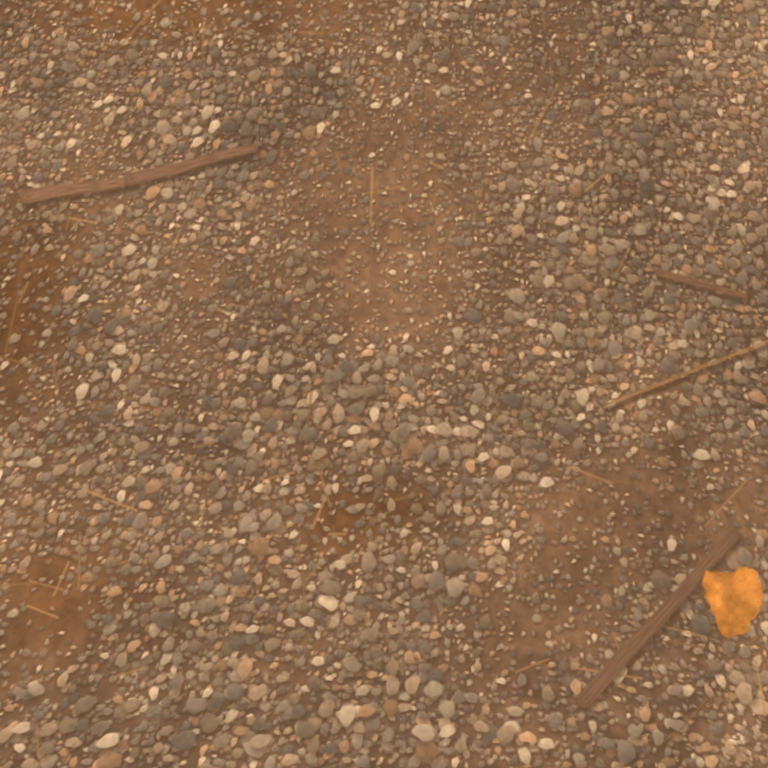
Reproduce this texture procedurally as a Shadertoy shader.

```glsl
// Gravel path: pebbles on brown earth with dry straw, two sticks and a fallen leaf.

const vec3 EARTH = vec3(0.515, 0.375, 0.265);
const vec3 SHADE = vec3(0.375, 0.27, 0.19);
const vec3 RUST = vec3(0.49, 0.31, 0.17);
const vec3 GREY_STONE = vec3(0.55, 0.455, 0.365);
const vec3 TAN_STONE = vec3(0.62, 0.495, 0.375);
const vec3 PALE_STONE = vec3(0.76, 0.635, 0.495);
const vec3 PEACH_STONE = vec3(0.69, 0.515, 0.365);
const vec3 STRAW = vec3(0.66, 0.48, 0.30);
const vec3 WOOD = vec3(0.53, 0.385, 0.28);
const vec3 LEAF = vec3(0.84, 0.53, 0.25);
const float SOFT = 0.0029;

vec3 hash3(vec2 p) {
    vec3 q = fract(p.xyx * vec3(0.1031, 0.1030, 0.0973));
    q += dot(q, q.yzx + 33.33);
    return fract((q.xxy + q.yzz) * q.zyx);
}

float noise(vec2 p) {
    vec2 i = floor(p), f = fract(p);
    f = f * f * (3.0 - 2.0 * f);
    return mix(mix(hash3(i).x, hash3(i + vec2(1, 0)).x, f.x),
               mix(hash3(i + vec2(0, 1)).x, hash3(i + vec2(1, 1)).x, f.x), f.y);
}

float fbm(vec2 p) {
    float sum = 0.0, amp = 0.5;
    for (int i = 0; i < 4; i++) {
        sum += amp * noise(p);
        p = p * 2.03 + 17.1;
        amp *= 0.5;
    }
    return sum / 0.9375;
}

mat2 rot(float a) { return mat2(cos(a), sin(a), -sin(a), cos(a)); }

float blob(vec2 p, vec2 center, vec2 size) {
    vec2 d = (p - center) / size;
    return exp(-dot(d, d));
}

// Distance to a segment in x, position along it in y.
vec2 segment(vec2 p, vec2 a, vec2 b) {
    vec2 ab = b - a;
    float t = clamp(dot(p - a, ab) / dot(ab, ab), 0.0, 1.0);
    return vec2(length(p - a - ab * t), t);
}

// Ground plane: features shrink toward the top.
vec2 toGround(vec2 p) {
    return vec2((p.x - 0.5) * (1.0 + 0.8 * p.y), p.y + 0.4 * p.y * p.y);
}

vec2 toCanvas(vec2 g) {
    float y = (sqrt(max(1.0 + 1.6 * g.y, 0.0)) - 1.0) / 0.8;
    return vec2(g.x / (1.0 + 0.8 * y) + 0.5, y);
}

float bareness(vec2 p) {
    float b = blob(p, vec2(0.49, 0.77), vec2(0.15, 0.10))
            + blob(p, vec2(0.48, 0.62), vec2(0.16, 0.08))
            + blob(p, vec2(0.84, 0.33), vec2(0.18, 0.08))
            + blob(p, vec2(0.72, 0.22), vec2(0.10, 0.11));
    return clamp(b + 1.9 * (fbm(p * 8.0) - 0.45), 0.0, 1.0);
}

float grassiness(vec2 p) {
    float g = blob(p, vec2(0.03, 0.60), vec2(0.08, 0.16))
            + blob(p, vec2(0.22, 0.99), vec2(0.28, 0.06))
            + blob(p, vec2(0.07, 0.24), vec2(0.13, 0.09))
            + blob(p, vec2(0.46, 0.32), vec2(0.10, 0.06));
    return clamp(g * (0.35 + fbm(p * 14.0 + 5.0)), 0.0, 1.0);
}

vec3 stoneColor(float pick, float tone) {
    vec3 c = mix(GREY_STONE, TAN_STONE, smoothstep(0.15, 0.5, pick));
    c = mix(c, PEACH_STONE, smoothstep(0.66, 0.74, pick));
    c = mix(c, PALE_STONE, smoothstep(0.80, 0.86, pick));
    return c * (0.80 + 0.32 * tone);
}

// One size class of scattered pebbles with a soft shadow below each.
vec3 pebbles(vec3 col, vec2 p, float scale, float cover, float bareLoss) {
    vec2 g = toGround(p) * scale, cell = floor(g);
    float soft = SOFT * scale * (1.0 + 0.8 * p.y);
    for (int k = 0; k < 9; k++) {
        vec2 id = cell + vec2(k % 3 - 1, k / 3 - 1);
        vec3 place = hash3(id + scale * 3.7), look = hash3(id + scale * 7.3 + 41.0);
        vec2 center = id + 0.15 + 0.7 * place.xy, spot = toCanvas(center / scale);
        float chance = cover - bareLoss * bareness(spot) - 0.5 * grassiness(spot);
        if (place.z > chance) continue;
        vec2 d = rot(-0.6 - 2.2 * (look.x - 0.5)) * (g - center);
        d.y *= 1.08 + 0.55 * look.y;
        float a = atan(d.y, d.x + 1e-5);
        float wobble = 1.0 + 0.07 * cos(3.0 * a + 6.3 * look.z) + 0.04 * cos(5.0 * a + 9.0 * look.y);
        float radius = 0.31 + 0.22 * fract(look.x * 7.0 + look.z);
        float edge = length(d) * wobble - radius;
        float below = length(g - center + vec2(-0.06, 0.16)) - radius * 0.85;
        col = mix(col, SHADE, 0.46 * smoothstep(0.16 + soft, -0.16, below));
        float light = 1.02 + 0.25 * dot(g - center, vec2(-0.25, 1.0));
        light *= 0.94 + 0.12 * noise(g * 5.0);
        vec3 stone = stoneColor(look.z, look.y) * light;
        col = mix(col, stone, 0.94 * smoothstep(soft, -soft, edge));
    }
    return col;
}

vec3 strawBits(vec3 col, vec2 p, float scale) {
    vec2 g = p * scale, cell = floor(g);
    for (int k = 0; k < 9; k++) {
        vec2 id = cell + vec2(k % 3 - 1, k / 3 - 1);
        vec3 h = hash3(id + scale), h2 = hash3(id + 90.0);
        if (h.z > 0.10 + 0.9 * grassiness((id + 0.5) / scale)) continue;
        vec2 arm = rot(0.7 + 2.4 * (h2.x - 0.5)) * vec2(0.15 + 0.4 * h2.y, 0.0);
        float d = segment(g, id + h.xy - arm, id + h.xy + arm).x / scale;
        col = mix(col, STRAW * (0.7 + 0.4 * h2.z), 0.6 * smoothstep(0.0035, 0.0, d));
    }
    return col;
}

vec3 stick(vec3 col, vec2 p, vec2 a, vec2 b, float width, vec3 tint) {
    p.y += 0.1 * width * sin(p.x * 60.0);
    float shadow = segment(p + vec2(-0.002, 0.006), a, b).x;
    col = mix(col, SHADE, 0.65 * smoothstep(width + 0.005, width * 0.5, shadow));
    vec2 s = segment(p, a, b);
    float grain = noise(vec2(s.x * 350.0, s.y * 12.0));
    float taper = width * (1.0 - 0.35 * s.y);
    return mix(col, tint * (0.92 + 0.16 * grain), smoothstep(SOFT, -SOFT, s.x - taper));
}

vec3 fallenLeaf(vec3 col, vec2 p, vec2 center) {
    vec2 d = (p - center) * vec2(1.1, 0.85);
    float rim = 0.026 + 0.026 * fbm(p * 38.0 + 3.0) + 0.004 * sin(3.0 * atan(d.y, d.x));
    float fold = fbm(p * 60.0);
    col = mix(col, SHADE, 0.5 * smoothstep(0.012, -0.01, length(d + vec2(0.0, 0.006)) - rim));
    return mix(col, LEAF * (0.72 + 0.55 * fold), smoothstep(SOFT, -SOFT, length(d) - rim));
}

void mainImage(out vec4 fragColor, in vec2 fragCoord) {
    vec2 p = fragCoord / iResolution.xy;

    // Earth, darker and greyer among the stones
    vec3 col = mix(EARTH * vec3(0.88, 0.90, 0.93), EARTH, bareness(p));
    col = mix(col, RUST, 0.6 * grassiness(p));
    col *= 0.84 + 0.32 * fbm(toGround(p) * 60.0);

    // Pebbles from grit to large stones
    col = pebbles(col, p, 105.0, 0.66, 0.36);
    col = pebbles(col, p, 68.0, 0.76, 0.62);
    col = strawBits(col, p, 22.0);
    col = pebbles(col, p, 45.0, 0.62, 0.66);
    col = pebbles(col, p, 32.0, 0.32, 0.40);
    col = strawBits(col, p, 13.0);

    // Broad patches of light and shade
    float cloud = 0.6 * fbm(p * 6.0 + 30.0) + 0.4 * fbm(p * 17.0 + 8.0);
    col *= 0.81 + 0.54 * cloud;

    // Larger debris
    col = stick(col, p, vec2(0.035, 0.745), vec2(0.17, 0.765), 0.009, WOOD * 1.12);
    col = stick(col, p, vec2(0.17, 0.766), vec2(0.33, 0.808), 0.008, WOOD * 1.08);
    col = stick(col, p, vec2(0.762, 0.09), vec2(0.955, 0.303), 0.011, WOOD);
    col = stick(col, p, vec2(0.86, 0.645), vec2(0.97, 0.615), 0.005, WOOD);
    col = stick(col, p, vec2(0.79, 0.473), vec2(1.01, 0.56), 0.002, STRAW);
    col = fallenLeaf(col, p, vec2(0.955, 0.22));
    fragColor = vec4(col, 1.0);
}
```
